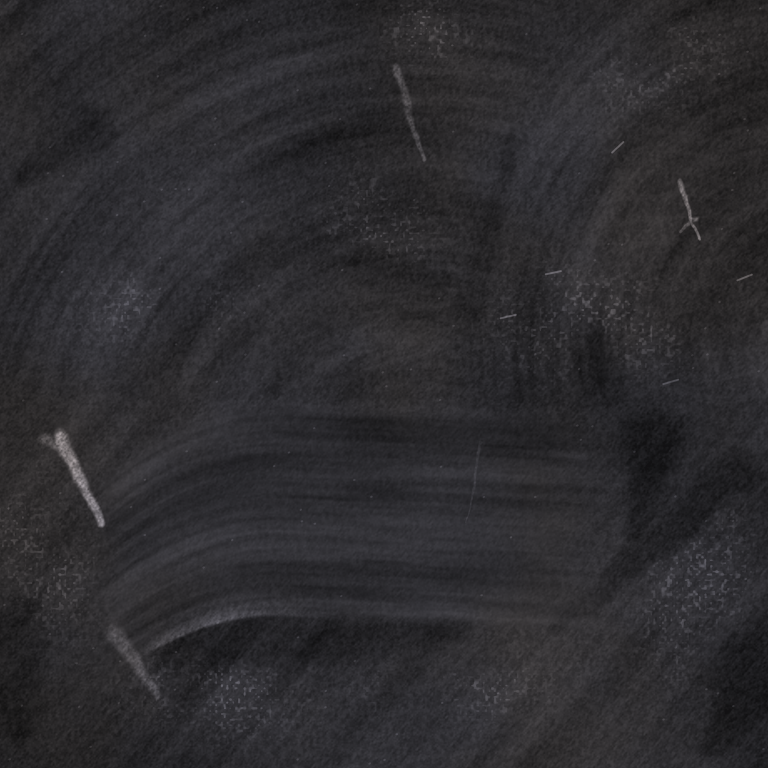
Write a Shadertoy shader that draws this texture.

```glsl
// Draws a dusty blackboard with curved eraser wipes, smears, chalk dust and short chalk strokes.

const float BOARD_TONE = 0.164;
const float CLOUD_AMOUNT = 0.13;
const float STREAK_AMOUNT = 0.125;
const float GRAIN_AMOUNT = 0.095;
const float DUST_AMOUNT = 0.17;
const float SMEAR_DEPTH = 0.055;
const vec3 COOL_TINT = vec3(0.99, 0.98, 1.07);
const vec3 WARM_TINT = vec3(1.03, 0.98, 0.99);
const vec2 WIPE_SPAN = vec2(0.200, 0.475);  // lower and upper edge of the big wipe

// Chalk strokes and dark smears: start.xy, end.xy; shape: half width, strength
const int STROKES = 7;
const vec4 STROKE_LINE[STROKES] = vec4[](
    vec4(0.078, 0.432, 0.132, 0.318), vec4(0.514, 0.910, 0.550, 0.795),
    vec4(0.884, 0.766, 0.913, 0.685), vec4(0.910, 0.712, 0.890, 0.695),
    vec4(0.150, 0.178, 0.205, 0.095), vec4(0.055, 0.430, 0.092, 0.412),
    vec4(0.627, 0.425, 0.605, 0.320));
const vec2 STROKE_SHAPE[STROKES] = vec2[](
    vec2(0.013, 0.40), vec2(0.008, 0.17), vec2(0.005, 0.30), vec2(0.005, 0.20),
    vec2(0.016, 0.15), vec2(0.010, 0.16), vec2(0.003, 0.06));
const int SMEARS = 8;
const vec4 SMEAR_LINE[SMEARS] = vec4[](
    vec4(0.850, 0.430, 0.830, 0.310), vec4(0.960, 0.385, 0.725, 0.185),
    vec4(0.120, 0.830, 0.030, 0.765), vec4(0.010, 0.180, 0.020, 0.050),
    vec4(0.990, 0.130, 0.930, 0.030), vec4(0.480, 0.650, 0.590, 0.635),
    vec4(0.240, 0.160, 0.600, 0.180), vec4(0.610, 0.600, 0.670, 0.830));
const vec2 SMEAR_SHAPE[SMEARS] = vec2[](
    vec2(0.045, 1.0), vec2(0.035, 1.0), vec2(0.035, 0.8), vec2(0.060, 0.8),
    vec2(0.060, 0.8), vec2(0.030, 0.6), vec2(0.050, 0.7), vec2(0.025, 0.6));

// Dust patches: centre.xy, radii.xy
const int PATCHES = 9;
const vec4 DUST_PATCH[PATCHES] = vec4[](
    vec4(0.84, 0.92, 0.13, 0.07), vec4(0.21, 0.59, 0.11, 0.06), vec4(0.47, 0.70, 0.10, 0.09),
    vec4(0.55, 0.96, 0.08, 0.05), vec4(0.29, 0.10, 0.13, 0.07), vec4(0.60, 0.11, 0.14, 0.05),
    vec4(0.91, 0.24, 0.09, 0.14), vec4(0.06, 0.28, 0.09, 0.12), vec4(0.78, 0.58, 0.15, 0.09));

float hash(vec2 p) {
    return fract(sin(dot(p, vec2(12.9898, 78.233))) * 43758.5453);
}

float noise(vec2 p) {
    vec2 i = floor(p), f = fract(p);
    f = f * f * (3.0 - 2.0 * f);
    return mix(mix(hash(i), hash(i + vec2(1, 0)), f.x),
               mix(hash(i + vec2(0, 1)), hash(i + vec2(1, 1)), f.x), f.y);
}

float clouds(vec2 p) {
    float sum = 0.0, gain = 0.5;
    for (int i = 0; i < 5; i++) {
        sum += gain * noise(p);
        p = mat2(1.6, 1.2, -1.2, 1.6) * p + 7.3;
        gain *= 0.5;
    }
    return sum;
}

// Long thin noise: x runs along the wipe, y across it
float streaks(vec2 p) {
    return 0.40 * noise(p * vec2(2.5, 38.0)) + 0.35 * noise(p * vec2(5.0, 110.0) + 31.0)
         + 0.25 * noise(p * vec2(12.0, 240.0) + 67.0) - 0.5;
}

float arcStreaks(vec2 p, vec2 centre) {
    vec2 d = p - centre;
    return streaks(vec2(atan(d.x, d.y) * 0.6, length(d)) + 3.0);
}

// Distance to a segment in x, position along it in y
vec2 segment(vec2 p, vec4 ends) {
    vec2 pa = p - ends.xy, ba = ends.zw - ends.xy;
    float h = clamp(dot(pa, ba) / dot(ba, ba), 0.0, 1.0);
    return vec2(length(pa - ba * h), h);
}

// Sparse short scratches, one candidate per grid cell
float scratches(vec2 p, float cells, float density, float len, float width, float blur) {
    vec2 id = floor(p * cells), q = fract(p * cells) - 0.5;
    q -= 0.4 * (vec2(hash(id + 5.1), hash(id + 9.7)) - 0.5);
    float angle = 0.2 + 0.6 * hash(id + 2.3);
    vec2 arm = len * vec2(cos(angle), sin(angle));
    float d = segment(q, vec4(-arm, arm)).x / cells;
    return step(hash(id), density) * (1.0 - smoothstep(width - blur, width + blur, d));
}

void mainImage(out vec4 fragColor, in vec2 fragCoord) {
    vec2 uv = fragCoord / iResolution.xy;
    float blur = 0.7 / iResolution.y;
    float cloud = clouds(uv * 4.0 + 2.0);
    vec2 ragged = uv + 0.022 * (vec2(clouds(uv * 17.0), clouds(uv * 17.0 + 40.0)) - 0.5);

    // Big wipe: level strokes that bend down at the left
    float left = max(0.36 - uv.x, 0.0);
    float level = uv.y + 1.8 * left * left + 0.05 * max(uv.x - 0.36, 0.0);
    float wipe = smoothstep(WIPE_SPAN.x - 0.01, WIPE_SPAN.x + 0.015, level)
               * (1.0 - smoothstep(WIPE_SPAN.y - 0.02, WIPE_SPAN.y + 0.01, level))
               * smoothstep(0.10, 0.17, ragged.x) * (1.0 - smoothstep(0.68, 0.84, ragged.x));

    // Streak direction changes between the wiped regions
    float upper = smoothstep(0.44, 0.54, uv.y);
    float right = smoothstep(0.58, 0.66, uv.x - 0.25 * (uv.y - 0.6));
    vec2 slanted = mat2(0.64, -0.77, 0.77, 0.64) * uv + 2.0;
    float arcs = mix(arcStreaks(uv, vec2(0.55, 0.36)), arcStreaks(uv, vec2(1.08, 0.55)), right);
    float streak = mix(0.7 * streaks(slanted), arcs, upper);
    streak = mix(streak, 1.2 * streaks(vec2(uv.x, level) + 5.0), wipe);

    // Broad tone and fine grain
    float tone = BOARD_TONE + CLOUD_AMOUNT * (cloud - 0.48) + STREAK_AMOUNT * streak;
    float grain = 0.6 * noise(slanted * vec2(210.0, 390.0)) + 0.4 * noise(uv * 460.0);
    tone += GRAIN_AMOUNT * (grain - 0.5) * mix(1.0, 0.65, wipe);
    tone += 0.018 * wipe * smoothstep(0.48, 0.34, level);
    tone += 0.022 * exp(-pow((level - WIPE_SPAN.y) / 0.012, 2.0)) * smoothstep(0.12, 0.2, uv.x)
          * (1.0 - smoothstep(0.6, 0.85, uv.x));

    // Dark erased smears
    float smear = 0.0;
    for (int i = 0; i < SMEARS; i++) {
        vec2 s = segment(ragged, SMEAR_LINE[i]);
        float width = SMEAR_SHAPE[i].x * mix(1.0, 0.35, s.y);
        smear = max(smear, SMEAR_SHAPE[i].y * (1.0 - smoothstep(0.35 * width, 1.3 * width, s.x)));
    }
    tone -= SMEAR_DEPTH * smear * (1.0 - 0.8 * wipe);

    // Speckled dust
    float dust = 0.0;
    for (int i = 0; i < PATCHES; i++) {
        vec2 d = (ragged - DUST_PATCH[i].xy) / DUST_PATCH[i].zw;
        dust = max(dust, exp(-1.4 * dot(d, d)));
    }
    dust *= smoothstep(0.25, 0.7, clouds(uv * 13.0 + 11.0)) * (1.0 - 0.8 * max(wipe, smear));
    float specks = smoothstep(0.55, 0.95, noise(uv * 270.0 + 17.0));
    tone += DUST_AMOUNT * dust * (0.22 + specks);
    tone += 0.10 * scratches(uv, 55.0, 0.05, 0.02, 0.0012, blur);
    tone += 0.22 * scratches(uv, 13.0, 0.07, 0.13, 0.0012, blur) * right * upper;

    // Chalk strokes and the bright lip under the wipe
    float chalk = 0.0;
    for (int i = 0; i < STROKES; i++) {
        vec2 s = segment(mix(uv, ragged, 0.7), STROKE_LINE[i]);
        float width = STROKE_SHAPE[i].x * mix(1.0, 0.45, s.y);
        chalk = max(chalk, STROKE_SHAPE[i].y * (1.0 - smoothstep(0.2 * width, width, s.x)));
    }
    float lip = smoothstep(-0.004, 0.002, level - WIPE_SPAN.x) * exp(-max(level - WIPE_SPAN.x, 0.0) / 0.013)
              * smoothstep(0.17, 0.22, uv.x) * (1.0 - smoothstep(0.27, 0.44, uv.x));
    tone += chalk * (0.45 + 0.75 * grain) + 0.17 * lip * (0.6 + 0.8 * grain);

    vec3 tint = mix(COOL_TINT, WARM_TINT, smoothstep(0.3, 0.65, clouds(uv * 3.0 + 23.0)));
    fragColor = vec4(max(tone, 0.07) * tint, 1.0);
}
```
